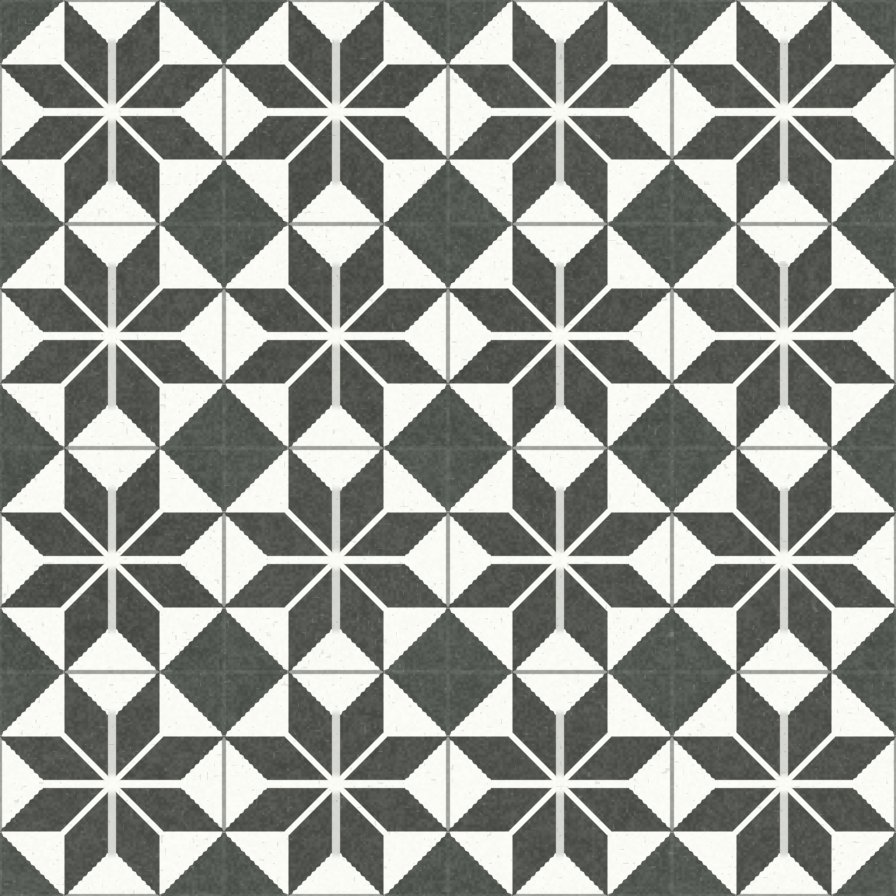
Write a WebGL 1 fragment shader that draws this pattern.

```glsl
precision highp float;
// Cement tiles: eight-petal dark stars on off-white, with dark corner diamonds and thin joints.

uniform vec2 u_resolution;

#define REPEATS 4.0
#define PETAL_WIDTH 0.212    // outer straight side of a petal, in tile units
#define PETAL_LENGTH 0.291   // slanted end of a petal
#define DIAMOND_RADIUS 0.284
#define ARM_HALF 0.018       // half width of the upright and level gaps
#define DIAGONAL_HALF 0.013  // half width of the diagonal gaps
#define JOINT_HALF 0.009
#define RAGGED 0.004         // stepping of the slanted edges
#define GRAIN 0.075          // mottling of the dark pigment
#define WHITE vec3(0.985, 0.985, 0.962)
#define DARK vec3(0.318, 0.325, 0.304)
#define JOINT vec3(0.62, 0.63, 0.61)

float hash(vec2 p) {
  vec3 q = fract(vec3(p.xyx) * 0.1031);
  q += dot(q, q.yzx + 33.33);
  return fract((q.x + q.y) * q.z);
}

// Value noise that wraps after the given number of cells.
float noise(vec2 uv, float cells) {
  vec2 p = uv * cells;
  vec2 i = floor(p);
  vec2 f = fract(p);
  f = f * f * (3.0 - 2.0 * f);
  vec2 a = mod(i, cells);
  vec2 b = mod(i + 1.0, cells);
  return mix(mix(hash(a), hash(vec2(b.x, a.y)), f.x),
             mix(hash(vec2(a.x, b.y)), hash(b), f.x), f.y);
}

// Coverage of the region where d is negative.
float fill(float d, float soft) {
  return 1.0 - smoothstep(-soft, soft, d);
}

void main() {
  vec2 uv = gl_FragCoord.xy / u_resolution;
  float soft = max(0.75 * REPEATS / min(u_resolution.x, u_resolution.y), 0.004);

  // Fold each tile into one eighth of the star.
  vec2 p = abs(fract(uv * REPEATS) - 0.5);
  float across = min(p.x, p.y);
  float along = max(p.x, p.y);
  float slant = along - across;
  float steps = RAGGED * (abs(fract((p.x + p.y) * 24.0) - 0.5) * 4.0 - 1.0);

  // Petals, bounded by the gaps, the straight side and the slanted end.
  float petal = max(across - PETAL_WIDTH, ARM_HALF - across);
  petal = max(petal, DIAGONAL_HALF - slant * 0.7071);
  petal = max(petal, (slant - PETAL_LENGTH + steps) * 0.7071);

  // Diamond shared by four tile corners.
  float cornerSteps = RAGGED * (abs(fract(slant * 24.0) - 0.5) * 4.0 - 1.0);
  float diamond = (1.0 - p.x - p.y - DIAMOND_RADIUS + cornerSteps) * 0.7071;
  float diamondFill = fill(diamond, soft);
  float ink = max(fill(petal, soft), diamondFill);

  // Pigment grain, fine flecks and a slight tone change between tiles.
  float fine = noise(uv, 320.0) - 0.5;
  float coarse = noise(uv, 96.0) - 0.5;
  float tone = hash(mod(floor(uv * REPEATS), REPEATS) + 7.0) - 0.5;
  float fleck = smoothstep(0.86, 0.98, noise(uv + 0.37, 256.0));
  vec3 dark = DARK + GRAIN * (fine + 0.5 * coarse) + 0.02 * tone + 0.07 * fleck;
  dark += diamondFill * vec3(0.008, 0.018, 0.018);
  vec3 white = WHITE + 0.02 * fine - 0.08 * fleck;

  // The upright arms of the star are greyer than the level ones.
  float upright = fill(p.x - ARM_HALF, soft) * fill(p.y - 0.32, 0.02);
  upright *= smoothstep(0.02, 0.06, p.y);
  white -= 0.14 * upright;

  // Joints read grey on white and only faintly on the dark pigment.
  float joint = fill(0.5 - JOINT_HALF - along, soft);
  white = mix(white, JOINT + 0.06 * fine, joint);
  dark += 0.04 * joint * diamondFill;

  gl_FragColor = vec4(mix(white, dark, ink), 1.0);
}
```
